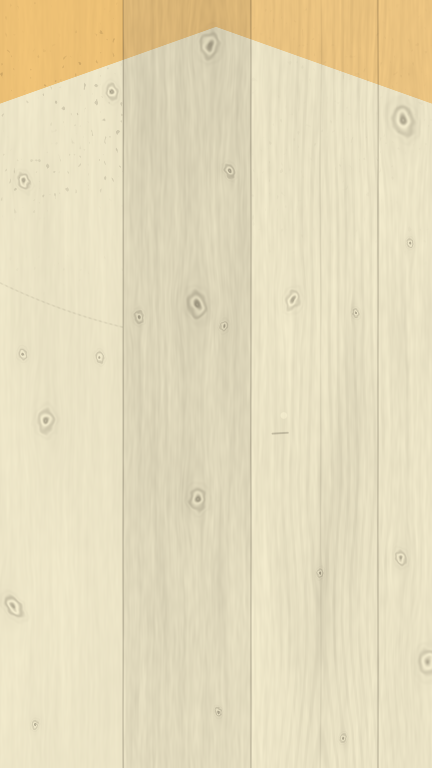
This texture is drawn by a Shadertoy shader. Its source:

```glsl
// Pale pine planks with knots and grain, topped by an amber band cut to a shallow peak.
#define CREAM vec3(0.932, 0.902, 0.785)
#define INK vec3(0.55, 0.52, 0.44)
#define AMBER vec3(1.0, 0.86, 0.65)
#define SEAMS vec3(0.285, 0.581, 0.875)
#define PEAK vec2(0.5, 0.965)
#define PEAK_SLOPE 0.2
#define GRAIN 0.14
#define GREY_PLANK 0.17
#define HEART_X 0.741

// Knots: centre and radius, in canvas widths
const vec3 KNOTS[16] = vec3[16](
    vec3(.486, 1.674, .035), vec3(.933, 1.500, .040), vec3(.259, 1.565, .022), vec3(.055, 1.359, .022),
    vec3(.532, 1.382, .018), vec3(.456, 1.072, .035), vec3(.322, 1.044, .017), vec3(.519, 1.023, .014),
    vec3(.053, .958, .015), vec3(.231, .951, .015), vec3(.106, .803, .030), vec3(.458, .623, .030),
    vec3(.678, 1.083, .026), vec3(.928, .486, .020), vec3(.990, .245, .035), vec3(.032, .373, .028));
// Pin knots: centres only
const vec2 PINS[6] = vec2[6](vec2(.505, .130), vec2(.794, .069), vec2(.081, .100),
    vec2(.949, 1.215), vec2(.741, .451), vec2(.824, 1.053));

vec2 gradientAt(vec2 cell) {
    vec2 h = vec2(dot(cell, vec2(127.1, 311.7)), dot(cell, vec2(269.5, 183.3)));
    return 2.0 * fract(sin(h) * 43758.5) - 1.0;
}

float gradientNoise(vec2 p) {
    vec2 i = floor(p), f = fract(p);
    vec2 u = f * f * f * (f * (f * 6.0 - 15.0) + 10.0);
    vec2 e = vec2(1, 0);
    return mix(mix(dot(gradientAt(i), f), dot(gradientAt(i + e), f - e), u.x),
               mix(dot(gradientAt(i + e.yx), f - e.yx), dot(gradientAt(i + 1.0), f - 1.0), u.x), u.y);
}

float line(float dist, float width, float px) {
    return 1.0 - smoothstep(width - 0.5 * px, width + px, abs(dist));
}

float segment(vec2 p, vec2 a, vec2 b) {
    vec2 ab = b - a;
    return length(p - a - ab * clamp(dot(p - a, ab) / dot(ab, ab), 0.0, 1.0));
}

// Adds growth rings to shade and pushes the grain sideways around the knot
void addKnot(vec2 p, vec3 knot, inout float shade, inout float bend) {
    vec2 d = (p - knot.xy) / knot.z;
    bend -= knot.z * 0.65 * d.x * exp(-dot(d * d, vec2(0.6, 0.12)));
    if (dot(d, d) > 16.0) return;
    float tilt = gradientNoise(knot.xy * 17.3);
    d.x += d.y * tilt;
    float r = length(d * vec2(1.25, 0.9)) + 0.35 * gradientNoise(d * 1.7 + knot.xy * 40.0);
    shade += 0.20 * sin(r * 12.0) * exp(-r * r * 1.6);
    shade += 0.22 * exp(-pow((r - 0.75) * 6.0, 2.0)) * (0.6 + tilt);
    shade += 0.38 * exp(-r * r * 16.0) + 0.07 * exp(-r * r * 0.7);
}

void mainImage(out vec4 fragColor, in vec2 fragCoord) {
    vec2 uv = fragCoord / iResolution.xy;
    vec2 p = vec2(uv.x, uv.y * iResolution.y / iResolution.x);
    float px = 1.0 / iResolution.x;
    float plank = dot(step(SEAMS, vec3(p.x)), vec3(1));
    float isLeft = 1.0 - step(0.5, plank);
    float isGrey = step(0.5, plank) - step(1.5, plank);
    float isRight = step(1.5, plank);

    // Knots
    float shade = 0.0, bend = 0.0;
    for (int i = 0; i < 16; i++) addKnot(p, KNOTS[i], shade, bend);
    for (int i = 0; i < 6; i++) addKnot(p, vec3(PINS[i], 0.012), shade, bend);

    // Plank tones
    float cloud = gradientNoise(p * vec2(7.0, 1.6) + plank * 9.0);
    float streak = gradientNoise(vec2((p.x + bend) * 24.0, p.y * 1.3 + plank * 7.0));
    float greyFall = 0.72 + 0.38 * smoothstep(0.1, 1.0, p.y) - 1.6 * abs(p.x - 0.42);
    shade += isGrey * (GREY_PLANK * greyFall + 0.03 + 0.08 * cloud + 0.09 * streak);
    shade += (1.0 - isGrey) * (0.025 + 0.05 * cloud + 0.05 * streak);
    float smudge = exp(-pow((p.x - 0.80 - 0.12 * (p.y - 0.65)) * 15.0, 2.0) - pow((p.y - 0.62) * 2.6, 2.0));
    shade += isRight * smudge * (0.10 + 0.16 * streak);

    // Fine fibres and pores
    float gx = p.x + bend + 0.008 * gradientNoise(p * vec2(5.0, 2.5));
    float fibre = gradientNoise(vec2(gx * 95.0, p.y * 3.5 + plank * 13.0));
    float pore = gradientNoise(vec2(gx * 170.0, p.y * 22.0));
    float strength = GRAIN * (0.45 * isLeft + 1.0 * isGrey + 0.75 * isRight);
    shade += strength * (fibre + 0.7 * pore);

    // Growth lines arching around the heart of the right-hand boards
    float arch = sqrt(pow(gx - HEART_X, 2.0) + 0.0003) + p.y * mix(0.10, 0.015, smoothstep(0.1, 0.7, p.y));
    float rings = sin(arch * 330.0 + 3.0 * gradientNoise(p * vec2(8.0, 2.0)));
    float ringFade = smoothstep(0.22, 0.02, abs(p.x - HEART_X - 0.03)) + 0.25;
    shade += isRight * ringFade * 0.055 * smoothstep(0.0, 1.0, rings);
    shade += isRight * 0.16 * line(gx - HEART_X, 0.0012, px) * smoothstep(-0.3, 0.2, streak + fibre);

    // Weathered specks on the upper left board
    float speck = smoothstep(0.28, 0.5, gradientNoise(p * vec2(105.0, 75.0)));
    float speckArea = smoothstep(1.05, 1.4, p.y) * smoothstep(-0.25, 0.25, gradientNoise(p * 6.0) + 0.1);
    shade += 0.28 * speck * speckArea * (isLeft + 0.25 * isRight);

    // Dotted scratch, staple and pale dent
    float scratch = p.y - (1.123 - 0.48 * p.x + 0.42 * p.x * p.x);
    shade += isLeft * 0.17 * line(scratch, 0.0014, px) * (0.65 + 0.35 * sin(p.x * 520.0));
    shade += 0.42 * line(segment(p, vec2(0.631, 0.774), vec2(0.666, 0.776)), 0.0015, px);
    shade -= 0.12 * line(length(p - vec2(0.657, 0.816)), 0.007, px);

    // Seams between boards, each with a soft lit edge
    for (int i = 0; i < 3; i++) {
        float d = p.x - SEAMS[i] - 0.0015 * gradientNoise(vec2(float(i) * 5.0, p.y * 3.0));
        shade += 0.36 * line(d, 0.0012, px) - 0.04 * line(d - 0.005, 0.002, px);
    }

    // Colour, then the amber band above the peak
    vec3 color = mix(CREAM, INK, clamp(shade, -0.12, 0.85));
    float roof = uv.y - PEAK.y + PEAK_SLOPE * abs(uv.x - PEAK.x);
    float band = smoothstep(-0.5, 0.5, roof * iResolution.y);
    vec3 tint = AMBER * mix(vec3(1), vec3(1.0, 0.975, 0.9), isLeft);
    fragColor = vec4(color * mix(vec3(1), tint, band), 1.0);
}
```
